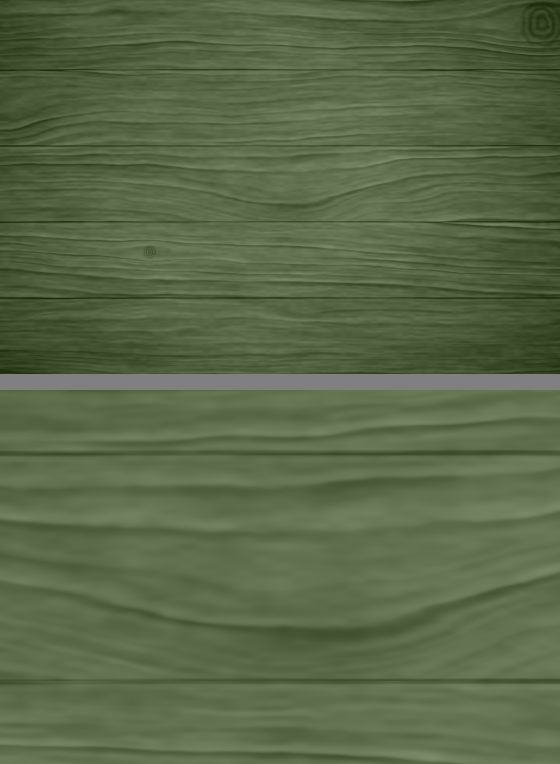
Top: the whole. Bottom: its middle third, enlarged.
A Shadertoy shader for this texture:

```glsl
const float PLANK_PITCH = 0.2035;   // plank height; the top plank is cut short
const vec3 GREEN_TINT = vec3(0.0, 0.06, -0.07);

float hash(vec2 p) {
    vec3 q = fract(vec3(p.xyx) * 0.1031);
    q += dot(q, q.yzx + 33.33);
    return fract((q.x + q.y) * q.z);
}

float noise(vec2 p) {
    vec2 cell = floor(p), f = fract(p);
    f = f * f * (3.0 - 2.0 * f);
    float low = mix(hash(cell), hash(cell + vec2(1, 0)), f.x);
    float high = mix(hash(cell + vec2(0, 1)), hash(cell + vec2(1, 1)), f.x);
    return mix(low, high, f.y);
}

// Fractal noise centred on zero
float fbm(vec2 p) {
    float sum = 0.0, amp = 0.5;
    for (int i = 0; i < 4; i++) {
        sum += amp * (noise(p) - 0.5);
        p = p * 2.03 + 19.7;
        amp *= 0.55;
    }
    return sum;
}

// Falloff around a flaw, limited to the plank that holds it
float flaw(vec2 p, vec2 centre, vec2 size, float row) {
    vec2 d = (p - centre) / size;
    return floor(centre.y / PLANK_PITCH) == row ? exp(-dot(d, d)) : 0.0;
}

// Parts the grain lines around a knot
float knotBend(vec2 p, vec2 centre, vec2 size, float row) {
    return -1.1 * (p.y - centre.y) * flaw(p, centre, size, row);
}

// Height field whose level lines are the growth rings
float ringField(vec2 p, float row) {
    float h = p.y + 0.055 * fbm(vec2(p.x * 1.7, p.y * 5.0) + row * 17.3);
    h += 0.007 * fbm(vec2(p.x * 9.0, p.y * 28.0) + row * 5.1);
    h += row == 1.0 ? 0.055 * p.x : 0.0;
    h += 0.075 * flaw(p, vec2(0.79, 0.42), vec2(0.30, 0.13), row);
    h += 0.045 * flaw(p, vec2(0.0, 0.64), vec2(0.16, 0.10), row);
    h -= 0.035 * flaw(p, vec2(0.98, 0.42), vec2(0.09, 0.06), row);
    h += knotBend(p, vec2(1.45, 0.935), vec2(0.17, 0.08), row);
    h += knotBend(p, vec2(0.40, 0.326), vec2(0.07, 0.025), row);
    h += knotBend(p, vec2(0.81, 0.18), vec2(0.07, 0.025), row);
    return h;
}

// Raised rings: a dark groove below a pale crest, uneven in strength
float ringRelief(float h, float x, float row) {
    float f = h * 42.0 + 2.2 * noise(vec2(h * 17.0, row * 9.0));
    float s = fract(f), id = floor(f);
    float groove = smoothstep(0.05, 0.34, s) * (1.0 - smoothstep(0.34, 0.48, s));
    float crest = smoothstep(0.38, 0.55, s) * (1.0 - smoothstep(0.55, 0.98, s));
    float strength = 0.15 + 0.85 * hash(vec2(id, row + 3.0));
    float fade = smoothstep(0.15, 0.75, noise(vec2(x * 2.6 + id * 3.7, id + row * 11.0)));
    return (0.95 * crest - groove) * strength * mix(0.25, 1.0, fade);
}

// Fine streaks that follow the rings
float fibres(vec2 p, float h, float row) {
    float coarse = noise(vec2(p.x * 5.0, h * 90.0 + row * 31.0)) - 0.5;
    float fine = noise(vec2(p.x * 16.0, h * 175.0 + row * 47.0)) - 0.5;
    float pores = noise(vec2(p.x * 60.0, p.y * 165.0)) - 0.5;
    return 0.045 * coarse + 0.065 * fine + 0.035 * pores;
}

// Dark round heart with wobbly concentric rings
float knotHeart(vec2 p, vec2 centre, float radius) {
    vec2 d = (p - centre) / radius;
    float r = length(d * vec2(0.95, 0.85)) + 0.35 * fbm(d * 1.6 + 4.0);
    float inside = 1.0 - smoothstep(0.75, 1.45, r);
    return inside * (0.035 * sin(r * 17.0) - 0.055);
}

// Joint between planks, with a faint lit edge under it
float seam(vec2 p) {
    float y = p.y + 0.002 * fbm(vec2(p.x * 7.0, 2.0));
    float joint = round(y / PLANK_PITCH);
    float d = y - joint * PLANK_PITCH;
    float present = step(0.5, joint) * step(joint, 4.5);
    float wear = 0.55 + 0.45 * noise(vec2(p.x * 6.0, joint * 13.0));
    float line = 1.0 - smoothstep(0.0008, 0.0036, abs(d));
    float lip = 1.0 - smoothstep(0.0, 0.004, abs(d + 0.006));
    return present * wear * (0.035 * lip - 0.15 * line);
}

void mainImage(out vec4 fragColor, in vec2 fragCoord) {
    vec2 uv = fragCoord / iResolution.xy;
    vec2 p = fragCoord / iResolution.y;
    float row = floor(p.y / PLANK_PITCH);

    // Wood grain
    float h = ringField(p, row);
    float ringDepth = row == 0.0 ? 0.045 : 0.095;
    float tone = 0.385 + ringDepth * ringRelief(h, p.x, row);
    tone += fibres(p, h, row);
    tone += 0.10 * fbm(vec2(p.x * 3.0, h * 14.0) + row * 23.0);
    tone += 0.025 * (hash(vec2(row, 8.0)) - 0.5);

    // Knots, flaws and joints
    tone += knotHeart(p, vec2(1.45, 0.935), 0.05);
    tone += knotHeart(p, vec2(0.40, 0.326), 0.014);
    tone -= 0.045 * flaw(p, vec2(0.79, 0.45), vec2(0.08, 0.05), row);
    tone += seam(p);

    // Darkened borders
    vec2 fromCentre = (uv - 0.5) * vec2(2.0, 1.7);
    tone -= 0.12 * dot(fromCentre, fromCentre);

    fragColor = vec4(clamp(vec3(max(tone, 0.12)) + GREEN_TINT, 0.0, 1.0), 1.0);
}
```
